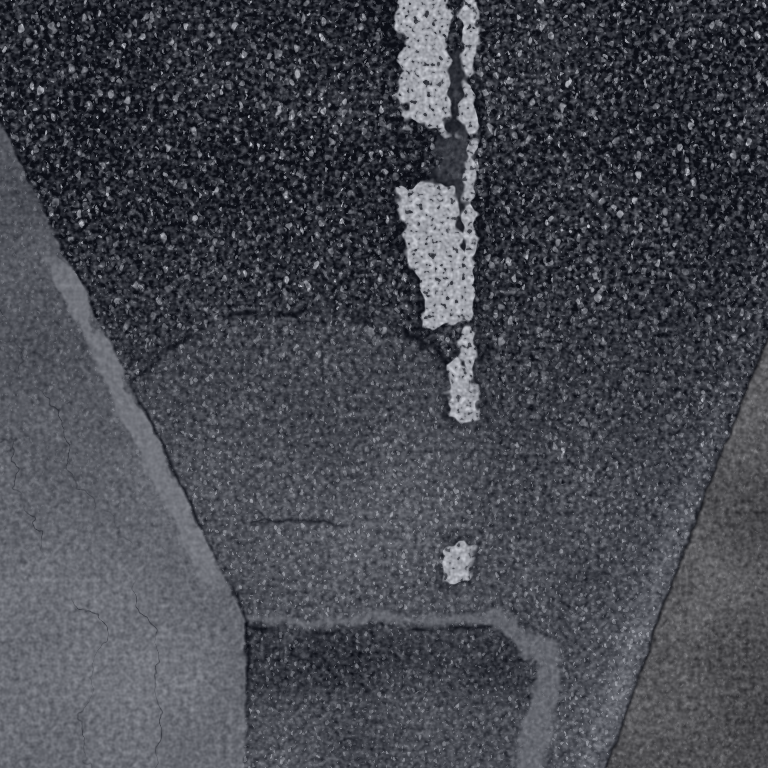
Reproduce this texture procedurally as a WebGL 1 fragment shader.

```glsl
precision highp float;
// Worn asphalt between two concrete slabs, with flaking paint and fine cracks.
// Scattered stones and gradient noise form the grain; distance functions place
// the slabs, paint, pale seams and cracks.
uniform vec2 u_resolution;

const float COARSE_FREQ = 88.0;
const float FINE_FREQ = 150.0;
const float TAR_TONE = 0.12;
const float WORN_TONE = 0.29;
const float SLAB_TONE = 0.42;
const float PAINT_TONE = 0.63;
const float SEAM_TONE = 0.43;
const float GRIT_CONTRAST = 0.30;
const vec3 COOL_TINT = vec3(-0.009, 0.0, 0.028);
const vec3 WARM_TINT = vec3(0.004, 0.0, 0.004);

vec2 hash2(vec2 p) {
  vec3 q = fract(vec3(p.xyx) * vec3(0.1031, 0.1030, 0.0973));
  q += dot(q, q.yzx + 33.33);
  return fract((q.xx + q.yz) * q.zy);
}

float noise(vec2 p) {
  vec2 i = floor(p), f = p - i;
  vec2 u = f * f * f * (f * (f * 6.0 - 15.0) + 10.0);
  vec2 x = vec2(1.0, 0.0);
  float a = dot(hash2(i) * 2.0 - 1.0, f);
  float b = dot(hash2(i + x) * 2.0 - 1.0, f - x);
  float c = dot(hash2(i + x.yx) * 2.0 - 1.0, f - x.yx);
  float d = dot(hash2(i + 1.0) * 2.0 - 1.0, f - 1.0);
  return mix(mix(a, b, u.x), mix(c, d, u.x), u.y);
}

float fbm(vec2 p) {
  float sum = 0.0, amp = 0.6;
  for (int i = 0; i < 5; i++) {
    sum += amp * noise(p);
    p = mat2(1.6, 1.2, -1.2, 1.6) * p + 7.3;
    amp *= 0.55;
  }
  return sum;
}

// Brightest stone over this point: random size, stretch and tone per cell.
float stones(vec2 p, float freq) {
  p = p * freq + 0.5 * vec2(noise(p * freq * 1.3), noise(p * freq * 1.3 + 19.0));
  vec2 cell = floor(p);
  float best = 0.0;
  for (int y = -1; y <= 1; y++) {
    for (int x = -1; x <= 1; x++) {
      vec2 id = cell + vec2(float(x), float(y));
      vec2 h = hash2(id + 41.0);
      vec2 d = (p - id - hash2(id)) * mix(vec2(0.75, 1.35), vec2(1.3, 0.8), h.y);
      float radius = mix(0.2, 0.56, h.x * h.x);
      float tone = mix(0.15, 1.0, h.y * h.y);
      best = max(best, tone * (1.0 - smoothstep(radius * 0.5, radius, length(d))));
    }
  }
  return best;
}

float inside(float d, float soft) { return 1.0 - smoothstep(-soft, soft, d); }

float box(vec2 p, vec2 center, vec2 halfSize) {
  vec2 q = abs(p - center) - halfSize;
  return length(max(q, 0.0)) + min(max(q.x, q.y), 0.0);
}

float segment(vec2 p, vec2 a, vec2 b) {
  vec2 ab = b - a;
  return length(p - a - ab * clamp(dot(p - a, ab) / dot(ab, ab), 0.0, 1.0));
}

void main() {
  vec2 p = gl_FragCoord.xy / u_resolution;
  float cloud = fbm(p * 5.0 + 3.0);
  float ragged = 0.022 * noise(p * 23.0) + 0.014 * noise(p * 70.0);
  vec2 w = p + 0.035 * vec2(fbm(p * 11.0), fbm(p * 11.0 + 31.0));
  float grit = noise(p * 125.0) + 0.7 * noise(p * 230.0 + 9.0);
  float coarse = stones(p, COARSE_FREQ);
  float fine = stones(p + 5.0, FINE_FREQ);

  // Asphalt: dark with large stones above, worn and dusty below.
  float dome = length((w - vec2(0.39, 0.42)) / vec2(0.24, 0.18));
  float rough = smoothstep(0.18, 0.82, p.y + 0.35 * cloud - 0.16 * inside(dome - 1.0, 0.15));
  float tone = mix(WORN_TONE, TAR_TONE, rough) + 0.16 * cloud;
  tone -= 0.07 * inside(box(w, vec2(0.5, 0.14), vec2(0.19, 0.04)), 0.03);
  tone += GRIT_CONTRAST * mix(0.65, 1.0, rough) * grit;
  tone += mix(0.06, 0.42, rough) * coarse + mix(0.22, 0.25, rough) * fine;

  // Cracks in the asphalt, broken up by noise.
  float broken = smoothstep(-0.25, 0.2, noise(p * 17.0 + 8.0));
  float arc = inside(abs(dome - 1.0) - 0.02, 0.02) * smoothstep(0.44, 0.5, p.y);
  float cross = inside(segment(w, vec2(0.27, 0.325), vec2(0.52, 0.31)) - 0.002, 0.004);
  float under = inside(segment(w, vec2(0.32, 0.178), vec2(0.64, 0.183)) - 0.003, 0.005);
  tone *= 1.0 - 0.65 * broken * max(max(arc, cross), under);

  // Pale curved seam near the bottom.
  float seam = segment(w, vec2(0.32, 0.192), vec2(0.64, 0.197)) - 0.005;
  seam = min(seam, segment(w, vec2(0.64, 0.197), vec2(0.715, 0.145)) - 0.012);
  seam = min(seam, segment(w, vec2(0.715, 0.145), vec2(0.695, 0.0)) - 0.016);
  tone = mix(tone, SEAM_TONE + 0.1 * grit, 0.8 * inside(seam + 0.2 * ragged, 0.005));

  // Grey filler and flaking paint, with a dark broken rim.
  float filler = box(p, vec2(0.592, 0.8), vec2(0.024, 0.13)) + ragged;
  tone = mix(tone, 0.24 + 0.1 * grit, 0.85 * inside(filler, 0.004));
  vec2 lean = p + vec2(0.2 * (p.y - 0.667), 0.0);
  float paint = box(p, vec2(0.551, 0.93), vec2(0.029, 0.1));
  paint = min(paint, box(lean, vec2(0.57, 0.667), vec2(0.037, 0.09)));
  paint = min(paint, box(p, vec2(0.6, 0.49), vec2(0.018, 0.035)));
  paint = min(paint, box(p, vec2(0.6, 0.264), vec2(0.016, 0.026)));
  paint = min(paint, box(p, vec2(0.612, 0.75), vec2(0.008, 0.29)) + 0.01 * noise(p * 40.0));
  paint = max(paint + ragged, p.x - 0.624);
  tone *= 1.0 - 0.5 * inside(paint - 0.01, 0.01) * broken;
  float flakes = smoothstep(-0.42, -0.2, grit);
  tone = mix(tone, PAINT_TONE + 0.28 * grit, inside(paint, 0.0025) * mix(0.45, 1.0, flakes));

  // Left slab with a pale kerb and cracks running along its edge.
  float left = p.x - 0.32 + 0.49 * max(p.y - 0.19, 0.0) + 0.3 * ragged;
  float slab = mix(SLAB_TONE, 0.31, smoothstep(0.2, 0.75, p.y)) + 0.16 * cloud;
  slab += 0.14 * grit + 0.1 * fine * smoothstep(0.1, 0.6, p.y);
  float kerb = inside(abs(left + 0.017) - 0.014 + ragged, 0.004);
  kerb *= smoothstep(0.22, 0.26, p.y) * (1.0 - smoothstep(0.64, 0.69, p.y));
  slab = mix(slab, 0.47 + 0.08 * grit, 0.85 * kerb);
  float wander = left + 0.09 * fbm(p * 9.0 + 50.0);
  float splits = inside(min(abs(wander + 0.12), abs(wander + 0.2)) - 0.0006, 0.002);
  slab *= 1.0 - 0.5 * splits * broken;
  tone = mix(tone, slab, inside(left, 0.003));
  tone *= 1.0 - 0.6 * inside(abs(left - 0.003) - 0.002, 0.003) * broken;

  // Right slab, warmer, with a dusty margin and a dark joint.
  float right = 0.79 + 0.34 * p.y + 0.06 * p.y * p.y - p.x + 0.25 * ragged;
  tone += 0.07 * inside(abs(right - 0.022) - 0.014, 0.012) * (1.0 - rough);
  float rightSlab = 0.31 + 0.2 * cloud + 0.17 * grit + 0.07 * fine;
  float onRight = inside(right, 0.003);
  tone = mix(tone, rightSlab, onRight);
  tone *= 1.0 - 0.55 * inside(abs(right) - 0.002, 0.003);

  vec3 color = clamp(tone, 0.055, 0.78) + mix(COOL_TINT, WARM_TINT, 0.7 * onRight);
  gl_FragColor = vec4(color, 1.0);
}
```
